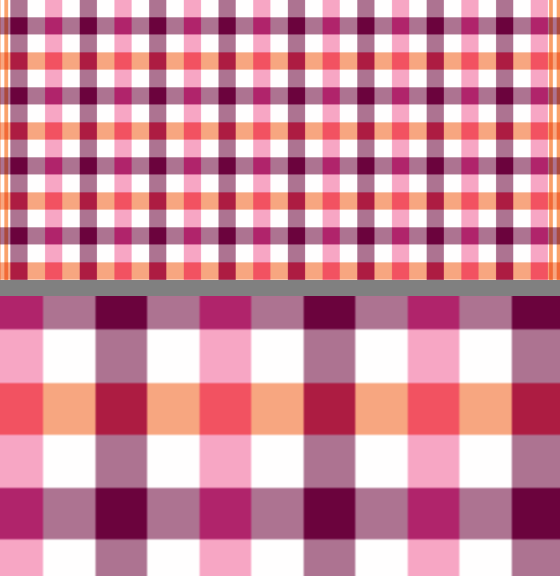
Top: the whole. Bottom: its middle third, enlarged.
Reproduce this pattern procedurally as a Shadertoy shader.

```glsl
// Gingham plaid: mauve and pink columns cross mauve and orange rows on white.
// Bands are periodic box distances; each crossing has its own woven colour,
// and thin orange selvage stripes tint the left and right margins.

// Soft coverage of a band, from distance to its centre and its half width
float band(float dist, float halfWidth) {
    float soft = max(0.75 / iResolution.y, 0.002);
    return 1.0 - smoothstep(-soft, soft, abs(dist) - halfWidth);
}

// Signed distance to the nearest of the centres spaced by period
float nearest(float p, float centre, float period) {
    float d = p - centre;
    return d - period * floor(d / period + 0.5);
}

// One row's colour, given its colours over bare, pink and mauve columns
vec3 weave(vec3 bare, vec3 onPink, vec3 onMauve, float pink, float mauve) {
    return mix(mix(bare, onPink, pink), onMauve, mauve);
}

void mainImage(out vec4 fragColor, in vec2 fragCoord) {
    // Height is one unit, measured down from the top; width spans 0 to 2
    vec2 p = fragCoord / iResolution.xy;
    p = vec2(2.0 * p.x, 1.0 - p.y);

    // Alternating columns and rows, half a period apart
    float mauveCol = band(nearest(p.x, 0.0677, 0.2478), 0.0307);
    float pinkCol = band(nearest(p.x, 0.1916, 0.2478), 0.0307);
    float mauveRow = band(nearest(p.y, 0.0924, 0.25), 0.0306);
    float orangeRow = band(nearest(p.y, 0.2178, 0.25), 0.0308);

    // Colours of the three kinds of row
    vec3 plain = weave(vec3(1.0, 0.995, 0.995), vec3(0.97, 0.65, 0.77),
                       vec3(0.68, 0.45, 0.57), pinkCol, mauveCol);
    vec3 mauve = weave(vec3(0.68, 0.45, 0.57), vec3(0.69, 0.14, 0.42),
                       vec3(0.42, 0.01, 0.24), pinkCol, mauveCol);
    vec3 orange = weave(vec3(0.97, 0.65, 0.50), vec3(0.95, 0.32, 0.38),
                        vec3(0.68, 0.11, 0.26), pinkCol, mauveCol);
    vec3 color = mix(mix(plain, mauve, mauveRow), orange, orangeRow);

    // Selvage stripes continue across the wrapped side edges
    float edge = p.x > 1.0 ? p.x - 2.0 : p.x;
    float selvage = band(nearest(edge, -0.005, 0.0273), 0.0068)
                  * step(abs(edge + 0.005), 0.041);
    color *= mix(vec3(1.0), vec3(0.98, 0.64, 0.42), selvage);

    fragColor = vec4(color, 1.0);
}
```
